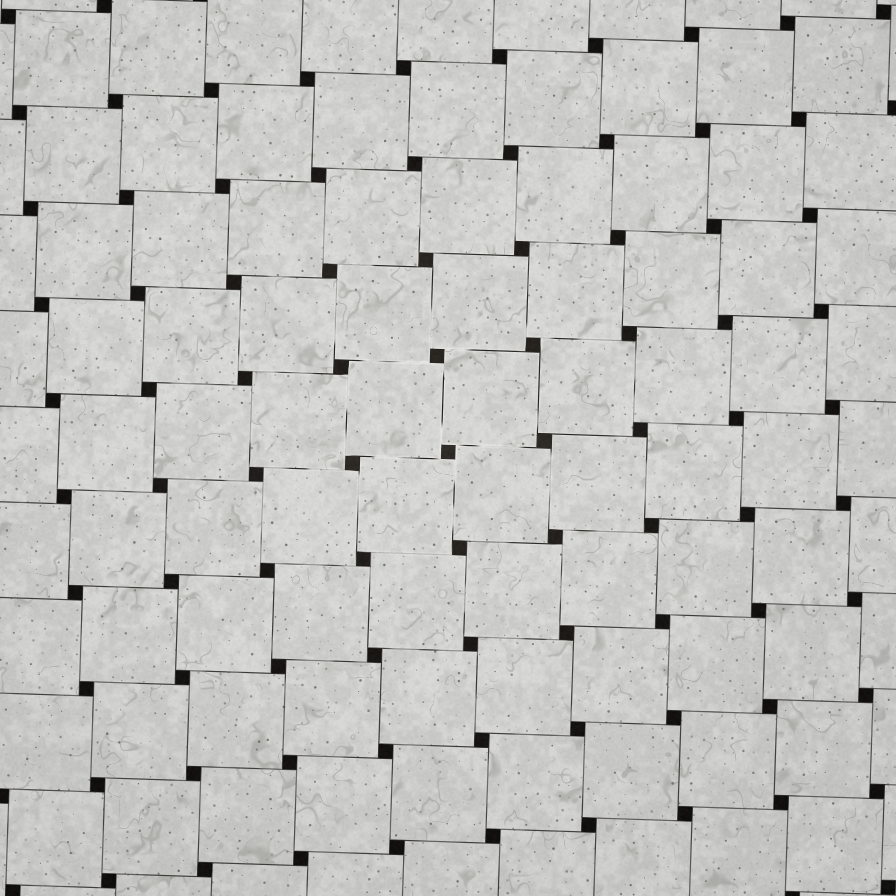
This texture is drawn by a WebGL 1 fragment shader. Its source:

```glsl
precision highp float;
uniform vec2 u_resolution;

// Layout, in canvas units
const vec2 ORIGIN = vec2(0.5003, 0.4955);
const float PITCH = 0.1079;
const float LATTICE_ANGLE = 0.1158;

// Tile proportions, in units of the pitch
const float SKEW = 0.1486;        // angle between lattice and tile edges
const float JOINT_WIDTH = 0.0125;
const float BEVEL_WIDTH = 0.03;
const float SPECK_GRID = 9.0;
const float SPECK_RADIUS = 0.011;

const vec3 STONE = vec3(0.795, 0.795, 0.785);
const vec3 STONE_LIGHT = vec3(0.845, 0.845, 0.835);
const vec3 VEIN = vec3(0.64, 0.64, 0.62);
const vec3 SPECK = vec3(0.46, 0.46, 0.44);
const vec3 JOINT = vec3(0.20, 0.19, 0.17);
const vec3 INSET = vec3(0.065, 0.058, 0.05);
const vec3 INSET_SHEEN = vec3(0.20, 0.185, 0.165);

float hash(vec2 p) {
  vec3 h = fract(vec3(p.xyx) * 0.1031);
  h += dot(h, h.yzx + 33.33);
  return fract((h.x + h.y) * h.z);
}

vec2 hash2(vec2 p) {
  return vec2(hash(p + 17.3), hash(p + 71.9));
}

float noise(vec2 p) {
  vec2 i = floor(p);
  vec2 f = fract(p);
  f = f * f * (3.0 - 2.0 * f);
  return mix(mix(hash(i), hash(i + vec2(1.0, 0.0)), f.x),
             mix(hash(i + vec2(0.0, 1.0)), hash(i + 1.0), f.x), f.y);
}

mat2 rotation(float a) {
  float c = cos(a), s = sin(a);
  return mat2(c, s, -s, c);
}

float squareDistance(vec2 p, float halfSide) {
  vec2 d = abs(p) - halfSide;
  return length(max(d, 0.0)) + min(max(d.x, d.y), 0.0);
}

float coverage(float d, float pixel) {
  return clamp(0.5 - d / pixel, 0.0, 1.0);
}

// Scattered dots of varying size and strength
float specks(vec2 p, float pixel) {
  vec2 g = p * SPECK_GRID;
  vec2 cell = floor(g);
  vec2 centre = 0.2 + 0.6 * hash2(cell);
  float radius = SPECK_RADIUS * (0.4 + 0.8 * hash(cell + 5.7));
  float d = length(g - cell - centre) / SPECK_GRID - radius;
  float soft = max(pixel, 0.008);
  return coverage(d, soft) * hash(cell + 41.1) * step(0.35, hash(cell + 9.2));
}

// Short broken hairline marks
float veins(vec2 p) {
  vec2 warped = p * 5.0 + 1.2 * noise(p * 9.0);
  float ridge = 1.0 - smoothstep(0.0, 0.09, abs(noise(warped) - 0.5));
  return ridge * smoothstep(0.52, 0.76, noise(p * 4.0 + 31.0));
}

vec3 stone(vec2 p, float tone, float pixel) {
  float cloud = 0.45 * noise(p * 5.0) + 0.55 * noise(p * 17.0);
  vec3 colour = mix(STONE, STONE_LIGHT, smoothstep(0.3, 0.8, cloud + tone));
  colour += 0.035 * (noise(p * 48.0) - 0.5);
  colour = mix(colour, VEIN, 0.6 * veins(p));
  return mix(colour, SPECK, specks(p, pixel));
}

void main() {
  vec2 uv = gl_FragCoord.xy / min(u_resolution.x, u_resolution.y);
  float pixel = 1.0 / (min(u_resolution.x, u_resolution.y) * PITCH);
  vec2 q = rotation(-LATTICE_ANGLE) * (uv - ORIGIN) / PITCH;
  mat2 toTile = rotation(SKEW);

  // Large tile under this point
  float edge = 10.0;
  vec2 tileId = vec2(0.0);
  vec2 local = vec2(0.0);
  for (int j = -1; j <= 1; j++) {
    for (int i = -1; i <= 1; i++) {
      vec2 id = floor(q) + vec2(float(i), float(j));
      vec2 p = toTile * (q - id - 0.5);
      float d = squareDistance(p, 0.5 * cos(SKEW));
      if (d < edge) {
        edge = d;
        tileId = id;
        local = p;
      }
    }
  }

  // Glare near the centre, soft light from above
  vec2 fromCentre = uv - vec2(0.48, 0.54);
  float glare = exp(-14.0 * dot(fromCentre, fromCentre));
  float tone = 0.10 * (hash(tileId + 3.1) - 0.5) + 0.12 * glare;
  vec3 colour = stone(local + 40.0 * hash2(tileId), tone, pixel);
  colour *= 1.0 - 0.05 * smoothstep(0.3, 0.75, length(uv - vec2(0.46, 0.62)));

  // Lit bevels and worn joints
  float bevel = 1.0 - smoothstep(0.0, BEVEL_WIDTH, abs(edge));
  colour += 0.07 * glare * bevel;
  float halfJoint = 0.5 * JOINT_WIDTH;
  float joint = coverage(abs(edge) - halfJoint, pixel) - coverage(abs(edge) + halfJoint, pixel);
  float wear = smoothstep(0.3, 0.65, noise(q * 4.5 + 80.0));
  colour = mix(colour, JOINT, joint * mix(0.7 + 0.2 * wear, 1.1 * wear, glare));

  // Small dark insets at the lattice points
  vec2 insetId = floor(q + 0.5);
  float inset = squareDistance(toTile * (q - insetId), 0.5 * sin(SKEW));
  float sheen = clamp(glare * (0.5 + 0.6 * hash(insetId + 6.4)), 0.0, 1.0);
  vec3 insetColour = mix(INSET, INSET_SHEEN, sheen) + 0.03 * (noise(q * 40.0) - 0.5);
  colour = mix(colour, insetColour, coverage(inset, pixel));

  gl_FragColor = vec4(colour, 1.0);
}
```
